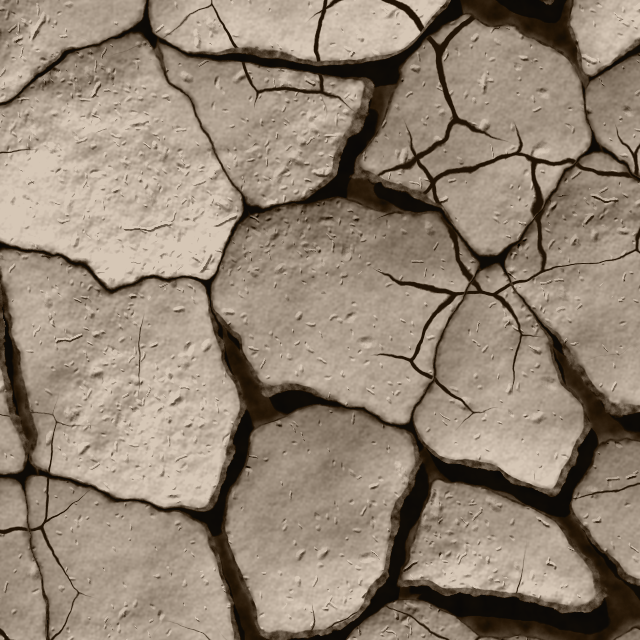
Write a Shadertoy shader that draws this texture.

```glsl
// Sun-dried mud split into curled, ragged plates with deep shadowed cracks.
#define CELLS 3.2          // plates across the canvas
#define GAP_MIN 0.008      // crack half width, in plate sizes
#define GAP_MAX 0.088
#define WARP 0.17          // broad bending of plate outlines
#define JAG 0.011          // small chips along the outlines
#define WALL 0.013         // visible plate thickness
#define RELIEF 2.3         // strength of surface bumps
#define MUD_TONE 0.652     // mean brightness of the plates
#define SHADOW_TONE 0.05
#define SHADOW_REACH 0.05
#define TO_LIGHT vec2(-0.45, 0.89)

float hash(vec2 p) {
    vec3 q = fract(p.xyx * vec3(0.1031, 0.1030, 0.0973));
    q += dot(q, q.yzx + 33.33);
    return fract((q.x + q.y) * q.z);
}

vec2 hash2(vec2 p) { return vec2(hash(p + 3.7), hash(p + 71.3)); }

float noise(vec2 p) {
    vec2 i = floor(p), f = fract(p);
    f = f * f * (3.0 - 2.0 * f);
    return mix(mix(hash(i), hash(i + vec2(1, 0)), f.x),
               mix(hash(i + vec2(0, 1)), hash(i + vec2(1, 1)), f.x), f.y);
}

float fbm(vec2 p) {
    float sum = 0.0, amp = 0.5;
    for (int i = 0; i < 5; i++) {
        sum += amp * noise(p);
        p = mat2(1.6, 1.2, -1.2, 1.6) * p + 5.3;
        amp *= 0.5;
    }
    return sum;
}

vec2 fbm2(vec2 p) { return vec2(fbm(p + 11.0), fbm(p + 47.0)) - 0.5; }

struct Plate { float inside; float gap; vec2 outward; float id; };

// Voronoi plate: distance inside its rim, crack width, rim direction.
Plate plateAt(vec2 p, float cells, float gapScale, float sharpness) {
    vec2 q = (p + WARP * fbm2(p * 3.0) + JAG * fbm2(p * 34.0)) * cells;
    vec2 base = floor(q), home = base, toHome = vec2(0);
    float best = 9.0;
    for (int j = -1; j <= 1; j++)
    for (int i = -1; i <= 1; i++) {
        vec2 g = base + vec2(i, j);
        vec2 v = g + 0.08 + 0.84 * hash2(g) - q;
        if (dot(v, v) < best) { best = dot(v, v); home = g; toHome = v; }
    }
    float gap = gapScale * mix(GAP_MIN, GAP_MAX, smoothstep(0.25, 0.8, noise(p * 5.0 + 19.0)));
    float total = 0.0;
    vec2 outward = vec2(0);
    for (int j = -2; j <= 2; j++)
    for (int i = -2; i <= 2; i++) {
        if (i == 0 && j == 0) continue;
        vec2 g = home + vec2(i, j);
        vec2 v = g + 0.08 + 0.84 * hash2(g) - q;
        vec2 n = normalize(v - toHome);
        float d = dot(0.5 * (v + toHome), n) - gap * mix(0.6, 1.25, abs(n.y));
        float w = exp(-sharpness * d);
        total += w;
        outward += w * n;
    }
    return Plate(-log(total) / sharpness / cells, gap / cells, outward / total, hash(home + 9.0));
}

// Scattered grains, rare straws and a few pits.
float flecks(vec2 p, float count, float density) {
    vec2 q = p * count, base = floor(q);
    float h = 0.0;
    for (int j = -1; j <= 1; j++)
    for (int i = -1; i <= 1; i++) {
        vec2 g = base + vec2(i, j), r = hash2(g + 130.0);
        if (hash(g + 57.0) > density) continue;
        vec2 v = q - g - hash2(g);
        float a = 6.283 * r.x, reach = 0.5 * pow(r.y, 7.0);
        v = mat2(cos(a), -sin(a), sin(a), cos(a)) * v;
        v.x -= clamp(v.x, -reach, reach);
        float radius = mix(0.11, 0.32, hash(g + 211.0)) * (1.0 - reach);
        float bump = 1.0 - smoothstep(0.0, radius, length(v * vec2(0.7, 1.2)));
        h += r.y < 0.25 ? -bump : bump;
    }
    return h;
}

float height(vec2 p, float rough) {
    vec2 bent = p + 0.012 * fbm2(p * 55.0);
    return mix(0.5, 1.15, rough) * fbm(p * 14.0)
         + 0.18 * flecks(bent, 25.0, mix(0.15, 0.6, rough))
         + 0.09 * flecks(bent, 60.0, mix(0.25, 0.75, rough));
}

// Dark line that tapers away where the mask fades.
float hairline(vec2 p, float cells, float width, float mask) {
    float d = plateAt(p, cells, 0.0, 150.0).inside;
    float px = 1.0 / iResolution.y;
    return (1.0 - smoothstep(width * mask - px, width * mask + px, d)) * smoothstep(0.0, 0.2, mask);
}

void mainImage(out vec4 fragColor, in vec2 fragCoord) {
    vec2 p = fragCoord / iResolution.y;
    float px = 1.0 / iResolution.y;
    Plate plate = plateAt(p, CELLS, 1.0, 38.0);
    float facing = dot(plate.outward, TO_LIGHT);

    // Plate top: broad stains, curled rim and small relief
    float rough = smoothstep(0.35, 0.7, noise(p * 6.0 + 3.0));
    float slope = height(p, rough) - height(p + TO_LIGHT * 0.003, rough);
    float top = MUD_TONE + 0.08 * (plate.id - 0.5) + 0.36 * (fbm(p * 4.0 + 60.0) - 0.48);
    top -= 0.14 * facing * exp(-max(plate.inside, 0.0) / 0.055);
    top += clamp(RELIEF * slope * (slope < 0.0 ? 1.35 : 1.0), -0.42, 0.13);
    top += 0.06 * (noise(p * 240.0) - 0.5);
    top -= 0.26 * (1.0 - smoothstep(0.0, 0.009, plate.inside)) * noise(p * 110.0);

    // Hairline cracks inside the plates
    float split = smoothstep(0.44, 0.85, noise(p * 3.1 + 7.0));
    float chip = smoothstep(0.56, 0.9, noise(p * 4.3 + 33.0));
    float ink = max(hairline(p + 5.0, 4.0, 0.0050, split), hairline(p + 9.0, 6.5, 0.0035, chip));
    top = mix(top, 0.12, ink);

    // Crack floor under cast shadow
    float shade = smoothstep(0.0, 0.016, -plate.inside) * 0.6;
    for (int i = 1; i <= 2; i++) {
        vec2 caster = p + TO_LIGHT * SHADOW_REACH * float(i) * 0.5;
        shade = max(shade, smoothstep(-0.004, 0.002, plateAt(caster, CELLS, 1.0, 38.0).inside));
    }
    float grit = fbm(p * 50.0);
    float deep = mix(0.08 + 0.42 * grit, SHADOW_TONE * (0.6 + 0.9 * grit), shade);

    // Broken side wall below the rim
    float thick = min(WALL * (0.55 - 0.45 * facing) * (0.3 + 1.4 * grit), 0.7 * plate.gap);
    float wall = smoothstep(-thick - px, -thick + px, plate.inside);
    deep = mix(deep, 0.06 + 0.62 * fbm(p * 120.0) * (0.7 - 0.3 * facing), wall);

    // Tone to warm grey-brown
    float onTop = smoothstep(-px, px, plate.inside);
    float tone = clamp(mix(deep, top, onTop), 0.02, 0.84);
    vec3 color = tone - vec3(0.0, 0.06, 0.125) * smoothstep(0.0, 0.17, tone);
    fragColor = vec4(max(color, 0.0), 1.0);
}
```
